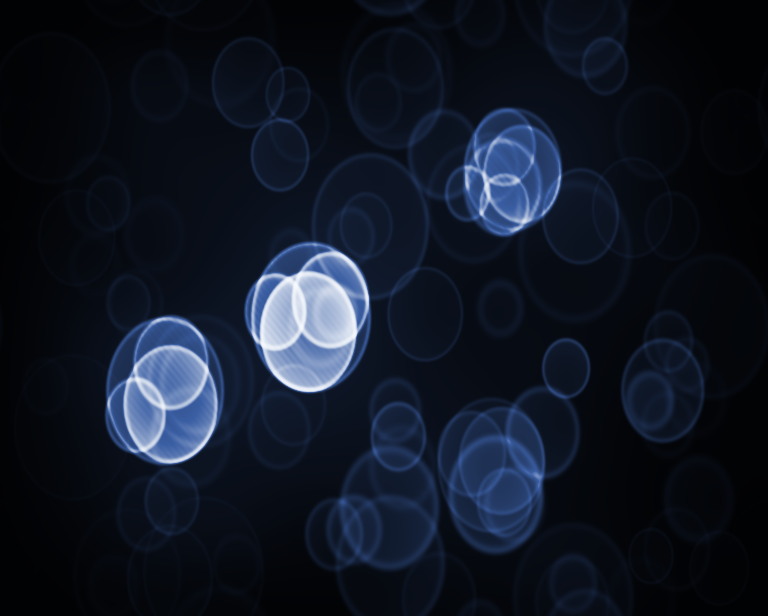
This background is drawn by a Shadertoy shader. Its source:

```glsl
// Blue out-of-focus lights: tall translucent discs with fine bright rims on a near-black field.
// Scattered faint discs and a few nested bright groups add up to one light value, which is then
// mapped from black through blue to white. All distances and noise wrap, so the canvas tiles.

const float TAU = 6.2831853;
const vec2 STRETCH = vec2(1.5625, 1.0);   // canvas to disc space: discs are taller than wide
const vec3 BLUE = vec3(0.23, 0.37, 0.64);
const vec3 WHITE = vec3(0.98, 0.99, 1.0);
const float BLUE_LEVEL = 0.64;            // light value shown as pure BLUE
const int SCATTER_COUNT = 84;
const vec2 RADIUS_RANGE = vec2(0.046, 0.125);
const vec2 FILL_RANGE = vec2(0.015, 0.13);
const vec2 BUSY_CENTRE = vec2(0.66, 0.36);
const float OVERLAP_GAIN = 1.0;           // how strongly discs brighten what lies below
const int NESTED_COUNT = 4;
const float HAZE = 0.085;
const float HATCH = 0.035;
const vec2 HATCH_REPEATS = vec2(110.0, 72.0);

// Bright groups: centre, radius, strength
const vec4 GROUPS[4] = vec4[4](
    vec4(0.405, 0.485, 0.122, 1.00),
    vec4(0.215, 0.365, 0.120, 0.78),
    vec4(0.668, 0.725, 0.100, 0.48),
    vec4(0.640, 0.245, 0.110, 0.26));

float hash(float n) { return fract(sin(n * 12.9898) * 43758.55); }

float hash2(vec2 p) { return fract(sin(dot(p, vec2(12.9898, 78.233))) * 43758.55); }

// Value noise repeating after a whole number of cells
float wrapNoise(vec2 uv, float cells) {
    vec2 p = uv * cells;
    vec2 i = floor(p);
    vec2 f = fract(p);
    f = f * f * (3.0 - 2.0 * f);
    vec2 a = mod(i, cells);
    vec2 b = mod(i + 1.0, cells);
    return mix(mix(hash2(a), hash2(vec2(b.x, a.y)), f.x),
               mix(hash2(vec2(a.x, b.y)), hash2(b), f.x), f.y);
}

// Shortest wrapped offset, in disc space
vec2 wrapOffset(vec2 uv, vec2 centre) {
    vec2 d = uv - centre;
    return (d - round(d)) * STRETCH;
}

// Darkens towards all four borders
float borderFade(vec2 uv) {
    vec2 edge = min(uv, 1.0 - uv);
    return smoothstep(-0.02, 0.24, edge.x) * smoothstep(-0.06, 0.16, edge.y);
}

// Translucent disc: slightly shaded fill plus a thin rim
float disc(vec2 q, float radius, float fill, float rim, float soft, float angle) {
    float width = max(soft, 1.2 / iResolution.y);
    float d = length(q) - radius;
    float inside = 1.0 - smoothstep(-width, width, d);
    float shade = 0.75 + 0.35 * dot(q, q) / (radius * radius)
                + 0.3 * dot(q, vec2(cos(angle), sin(angle))) / radius;
    float line = (d + width) / (1.1 * width);
    return fill * shade * inside + rim * exp(-line * line);
}

float scatteredDiscs(vec2 uv, float light) {
    for (int i = 0; i < SCATTER_COUNT; i++) {
        float n = float(i) + 1.0;
        vec2 jitter = vec2(hash(n + 0.13), hash(n + 0.37)) * 0.25;
        vec2 centre = fract(n * vec2(0.7549, 0.5698) + jitter);
        float size = hash(n + 0.51);
        float radius = mix(RADIUS_RANGE.x, RADIUS_RANGE.y, size * size);
        float level = hash(n + 0.71);
        vec2 busy = wrapOffset(centre, BUSY_CENTRE);
        float weight = borderFade(centre) * (0.4 + 0.75 * exp(-5.0 * dot(busy, busy)));
        float fill = mix(FILL_RANGE.x, FILL_RANGE.y, level * level) * weight;
        float focus = hash(n + 0.89);
        float rim = fill * mix(0.4, 1.6, focus) + 0.035 * weight;
        float soft = mix(0.008, 0.0025, focus);
        float d = disc(wrapOffset(uv, centre), radius, fill, rim, soft, TAU * size);
        light += d * (1.0 + OVERLAP_GAIN * light);
    }
    return light;
}

// Shrinking discs spiralling out from each group centre
float brightGroups(vec2 uv, float light) {
    for (int g = 0; g < 4; g++) {
        vec4 group = GROUPS[g];
        vec2 q = wrapOffset(uv, group.xy);
        light += 0.11 * group.w * exp(-dot(q, q) / 0.045);
        for (int k = 0; k < NESTED_COUNT; k++) {
            float n = float(k);
            float angle = 2.4 * n + 2.1 + 0.7 * float(g);
            vec2 shift = 0.2 * n * group.z * vec2(cos(angle), sin(angle));
            float radius = group.z * pow(0.8, n);
            float fill = group.w * (k == 1 ? 0.36 : 0.19);
            float d = disc(q - shift, radius, fill, 0.24 * group.w, 0.0035, angle);
            light += d * (1.0 + OVERLAP_GAIN * light);
        }
    }
    return light;
}

void mainImage(out vec4 fragColor, in vec2 fragCoord) {
    vec2 uv = fragCoord / iResolution.xy;

    // Soft haze, then the lights on top
    float cloud = 0.65 * wrapNoise(uv, 4.0) + 0.35 * wrapNoise(uv, 7.0);
    float light = 0.012 + HAZE * cloud * borderFade(uv);
    light = brightGroups(uv, scatteredDiscs(uv, light));

    // Faint diagonal hatching, visible only in the brighter parts
    float hatch = sin(TAU * dot(uv, HATCH_REPEATS)) * wrapNoise(uv, 24.0);
    light *= 1.0 + HATCH * hatch * smoothstep(0.2, 0.8, light);

    // Soft shoulder, then black to blue to white
    light /= pow(1.0 + pow(light, 4.0), 0.25);
    vec3 colour = BLUE * min(light / BLUE_LEVEL, 1.0);
    float glare = clamp((light - BLUE_LEVEL) / (1.0 - BLUE_LEVEL), 0.0, 1.0);
    fragColor = vec4(mix(colour, WHITE, glare), 1.0);
}
```
